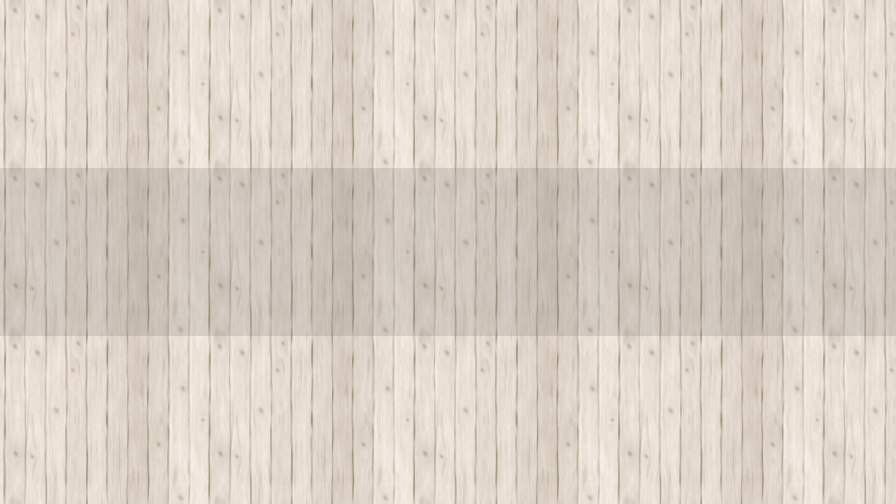
Reproduce this texture procedurally as a WebGL 2 fragment shader.

```glsl
#version 300 es
precision highp float;
// Pale weathered wood planks, tiled, with a shaded band across the middle third.

#define TILE vec2(0.40625, 0.33333333) // tile size in canvas heights
#define TILE_SHIFT 0.0094              // first seam from the left edge
#define PLANKS 10.0                    // planks per tile
#define SEAM_HALF_WIDTH 0.036          // in plank widths
#define SEAM_DEPTH 0.60
#define GRAIN 0.24
#define KNOT_CHANCE 0.30
#define BAND_OPACITY 0.20

uniform vec2 u_resolution;
out vec4 fragColor;

const float TAU = 6.2831853;
const vec3 PALE_WOOD = vec3(0.955, 0.918, 0.882);
const vec3 DARK_WOOD = vec3(0.690, 0.635, 0.570);
const vec3 BAND_GREY = vec3(0.450, 0.430, 0.410);

float hash(vec2 p) {
    vec3 q = fract(vec3(p.xyx) * 0.1031);
    q += dot(q, q.yzx + 33.33);
    return fract((q.x + q.y) * q.z);
}

// Value noise that wraps vertically, so tiles join without a break.
float wrapNoise(vec2 p, float rows) {
    vec2 cell = floor(p), f = fract(p);
    f = f * f * (3.0 - 2.0 * f);
    float low = mod(cell.y, rows), high = mod(cell.y + 1.0, rows);
    return mix(mix(hash(vec2(cell.x, low)), hash(vec2(cell.x + 1.0, low)), f.x),
               mix(hash(vec2(cell.x, high)), hash(vec2(cell.x + 1.0, high)), f.x), f.y);
}

// Share of a pixel covered by a line of the given half width.
float lineCoverage(float dist, float halfWidth, float pixel) {
    float overlap = min(dist + 0.5 * pixel, halfWidth) - max(dist - 0.5 * pixel, -halfWidth);
    return clamp(overlap / pixel, 0.0, 1.0);
}

// Returns knot darkness in x and the sideways push on the grain in y.
vec2 knots(vec2 pos, float plank) {
    vec2 result = vec2(0.0);
    float stretch = PLANKS * TILE.y / TILE.x;
    for (float k = 0.0; k < 3.0; k++) {
        vec2 seed = vec2(plank * 7.0 + 3.0, k * 13.0 + 5.0);
        float present = step(hash(seed), KNOT_CHANCE);
        vec2 centre = vec2(0.25 + 0.5 * hash(seed + 1.7), hash(seed + 4.3));
        vec2 d = pos - centre;
        d.y = (fract(d.y + 0.5) - 0.5) * stretch;
        float radius = mix(0.06, 0.12, hash(seed + 8.1));
        float r = length(vec2(d.x + 0.3 * d.y, 0.8 * d.y)) / radius;
        float shadow = exp(-dot(d, d * vec2(12.0, 2.0)));
        result.x += present * (0.55 * exp(-r * r) + 0.07 * shadow);
        result.y += present * d.x * exp(-dot(d, d * vec2(6.0, 1.0)));
    }
    return result;
}

// Wood darkness from streaks, warped growth lines, blotches and cracks.
float woodGrain(vec2 pos, float plank, float push) {
    float phase = TAU * hash(vec2(plank, 21.0));
    float y = TAU * pos.y;
    float warp = sin(y + phase) + 0.5 * sin(3.0 * y + 2.0 * phase);
    float x = pos.x - 0.8 * push + 0.03 * warp;
    float lines = sin(18.0 * x + warp) + 0.6 * sin(31.0 * x - warp + phase);
    float base = plank * 37.0;
    float streaks = wrapNoise(vec2(x * 9.0 + base, pos.y * 4.0), 4.0);
    float fibres = wrapNoise(vec2(x * 14.0 + base, pos.y * 20.0), 20.0);
    float blotches = wrapNoise(vec2(x * 1.4 + base, pos.y * 7.0), 7.0);
    float specks = wrapNoise(vec2(x * 9.0 + base, pos.y * 60.0), 60.0);
    float crackNoise = wrapNoise(vec2(x * 8.0 + base + 17.0, pos.y * 6.0), 6.0);
    float crack = smoothstep(0.78, 0.98, crackNoise);
    float soft = 0.55 * streaks + 0.5 * fibres + 0.6 * blotches + 0.25 * specks - 0.95;
    return GRAIN * (soft + 0.09 * lines + 0.8 * crack);
}

void main() {
    vec2 canvas = gl_FragCoord.xy / u_resolution.y;
    vec2 tile = fract((canvas - vec2(TILE_SHIFT, 0.0)) / TILE);
    float pixel = PLANKS / (TILE.x * u_resolution.y);

    // Planks, with a darker group in the middle of each tile.
    float across = tile.x * PLANKS;
    float plank = floor(across);
    vec2 pos = vec2(across - plank, tile.y);
    float darkGroup = exp(-pow((plank - 5.9) / 1.6, 2.0));
    float tone = 0.09 + 0.22 * darkGroup + 0.10 * hash(vec2(plank, 9.0));

    // Grain and knots.
    vec2 knot = knots(pos, plank);
    tone += woodGrain(pos, plank, knot.y) + knot.x;

    // Uneven, wandering seams with a soft shadow and a pale worn edge.
    float seam = mod(floor(across + 0.5), PLANKS);
    float sway = sin(TAU * tile.y + seam * 2.4) + 0.6 * sin(TAU * 4.0 * tile.y + seam);
    float offset = fract(across + 0.5) - 0.5 + 0.018 * sway;
    float wear = wrapNoise(vec2(seam * 5.0, tile.y * 14.0), 14.0);
    float depth = SEAM_DEPTH * mix(0.45, 1.15, hash(vec2(seam, 3.0))) * mix(0.35, 1.45, wear);
    float halfWidth = SEAM_HALF_WIDTH * mix(0.8, 1.3, hash(vec2(seam, 6.0)));
    tone += depth * lineCoverage(abs(offset), halfWidth, pixel);
    tone += 0.18 * depth * exp(-abs(offset) * 8.0);
    tone -= 0.09 * lineCoverage(abs(offset - 0.12), 0.04, pixel);

    vec3 color = mix(PALE_WOOD, DARK_WOOD, clamp(tone, -0.1, 1.2));

    // Translucent grey band over the middle third.
    float bandEdge = abs(canvas.y - 0.5) - 1.0 / 6.0;
    float band = clamp(0.5 - bandEdge * u_resolution.y, 0.0, 1.0);
    fragColor = vec4(mix(color, BAND_GREY, BAND_OPACITY * band), 1.0);
}
```
